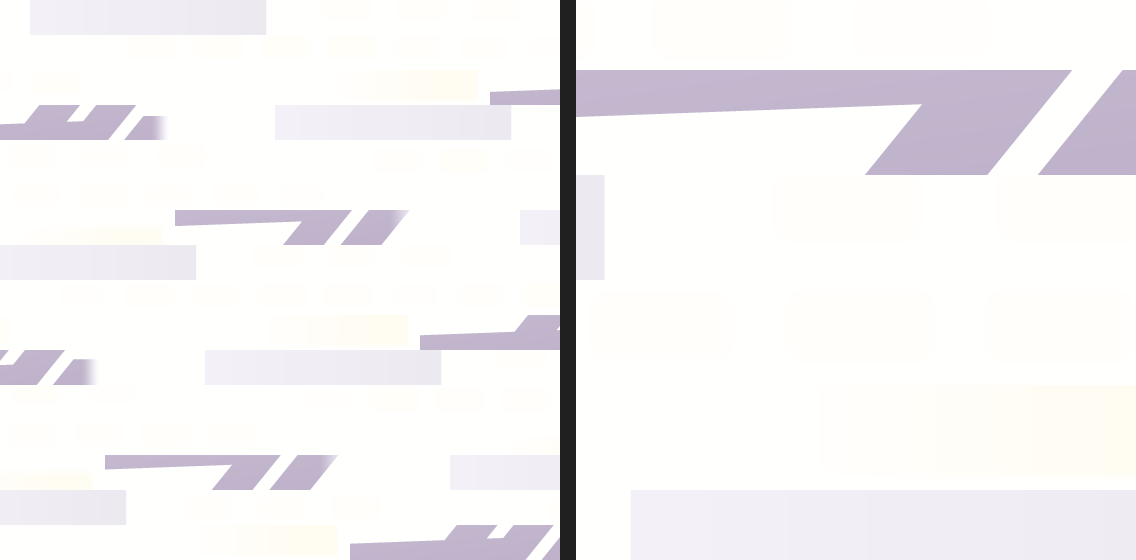
Left: the whole. Right: its middle third, enlarged.
This pattern is drawn by a Shadertoy shader. Its source:

```glsl
#define CANVAS 768.0      // design units across the canvas
#define ROW 48.0          // height of one strip row
#define PERIOD 2640.0     // strip length between repeats
#define START 2208.0      // strip position of the first emblem
#define LEAD 1800.0       // part of a repeat lying before its emblem
#define SLANT 0.81        // horizontal lean of the diagonal cuts
#define TAPER 0.037       // slope of the long wedge
#define DRIFT 1.1         // vertical slip per repeat
#define SAMPLES 4         // antialiasing grid per axis
#define PAPER vec3(1.0, 1.0, 0.998)
#define CREAM vec3(1.0, 0.982, 0.925)

float hash(float n) {
    return fract(sin(n * 127.1) * 43758.5453);
}

float span(float x, float a, float b) {
    return step(a, x) * step(x, b);
}

float softSpan(float x, float a, float b, float blur) {
    return smoothstep(a - blur, a + blur, x) * (1.0 - smoothstep(b - blur, b + blur, x));
}

// Upper slice: low wedge, two slanted teeth and a fading tail
float upperSlice(float u, float w) {
    float q = u + SLANT * w;
    float wedge = step(30.0 - TAPER * u, w);
    float teeth = max(span(q, 150.0, 206.0), step(228.0, q));
    float body = step(0.0, u) * step(q, 283.0) * max(wedge, teeth);
    float tail = step(305.0, q) * step(15.0, w) * (1.0 - smoothstep(302.0, 330.0, u));
    return max(body, tail);
}

// Lower slice: high wedge with one leg, then a separate slanted block
float lowerSlice(float u, float w) {
    float q = u + SLANT * w;
    float wedge = step(w, 23.2 - TAPER * u);
    float body = step(0.0, u) * step(q, 243.8) * max(wedge, step(187.8, q));
    float block = span(q, 266.8, 322.8) * (1.0 - 0.6 * smoothstep(292.0, 322.0, u));
    return max(body, block);
}

// Row of faint rounded smudges between two strip positions
float smudges(float u, float y, float a, float b, float pitch, float seed) {
    float id = floor((u - a) / pitch);
    float x = (fract((u - a) / pitch) - 0.45) * pitch;
    float centre = mix(6.0, 38.0, hash(seed));
    vec2 d = abs(vec2(x, y - centre)) - vec2(24.0, 7.0);
    float shape = 1.0 - smoothstep(4.0, 16.0, length(max(d, 0.0)));
    return span(u, a, b) * shape * mix(0.12, 0.3, hash(id + seed * 9.0));
}

vec3 strip(vec2 p) {
    // Wrap one long strip into rows from the top; the last row skips one ahead
    float row = floor(p.y / ROW);
    float y = p.y - row * ROW;
    row += step(14.5, row);
    float s = p.x + CANVAS * row - START + LEAD;
    float n = floor(s / PERIOD);
    float u = s - n * PERIOD - LEAD;
    float odd = mod(n, 2.0);
    vec3 color = PAPER;

    // Cream smudges and the glow leading into the emblem
    float faint = smudges(u, y, -1778.0, -1476.0, 102.0, n + 3.0)
                + smudges(u, y, -1272.0, -545.0, 91.0, n + 11.0);
    float glow = smoothstep(-270.0, -30.0, u) * (1.0 - smoothstep(-22.0, -12.0, u));
    glow *= mix(softSpan(y, -6.0, 42.0, 4.0), smoothstep(12.0, 34.0, y), odd);
    glow *= 0.85 + 0.15 * hash(floor(u / 12.0));
    color = mix(color, CREAM, clamp(faint + 0.75 * glow, 0.0, 1.0));

    // Pale bar shaded in narrow bands
    float shade = floor(clamp((u - 473.0) / 324.0, 0.0, 1.0) * 9.0) / 9.0;
    vec3 pale = mix(vec3(0.953, 0.943, 0.967), vec3(0.923, 0.910, 0.941), shade);
    color = mix(color, pale, span(u, 473.0, 797.0));

    // Emblem, alternating between its two slices
    float w = y + DRIFT * n;
    float emblem = odd > 0.5 ? lowerSlice(u, w) : upperSlice(u, w);
    vec3 violet = mix(vec3(0.770, 0.725, 0.815), vec3(0.745, 0.695, 0.790),
                      clamp(0.5 * u / 320.0 + 0.5 * y / ROW, 0.0, 1.0));
    return mix(color, violet, emblem);
}

void mainImage(out vec4 fragColor, in vec2 fragCoord) {
    vec3 sum = vec3(0.0);
    for (int j = 0; j < SAMPLES; j++) {
        for (int i = 0; i < SAMPLES; i++) {
            vec2 offset = (vec2(i, j) + 0.5) / float(SAMPLES) - 0.5;
            vec2 uv = (fragCoord + offset) / iResolution.xy;
            sum += strip(vec2(uv.x, 1.0 - uv.y) * CANVAS);
        }
    }
    fragColor = vec4(sum / float(SAMPLES * SAMPLES), 1.0);
}
```
